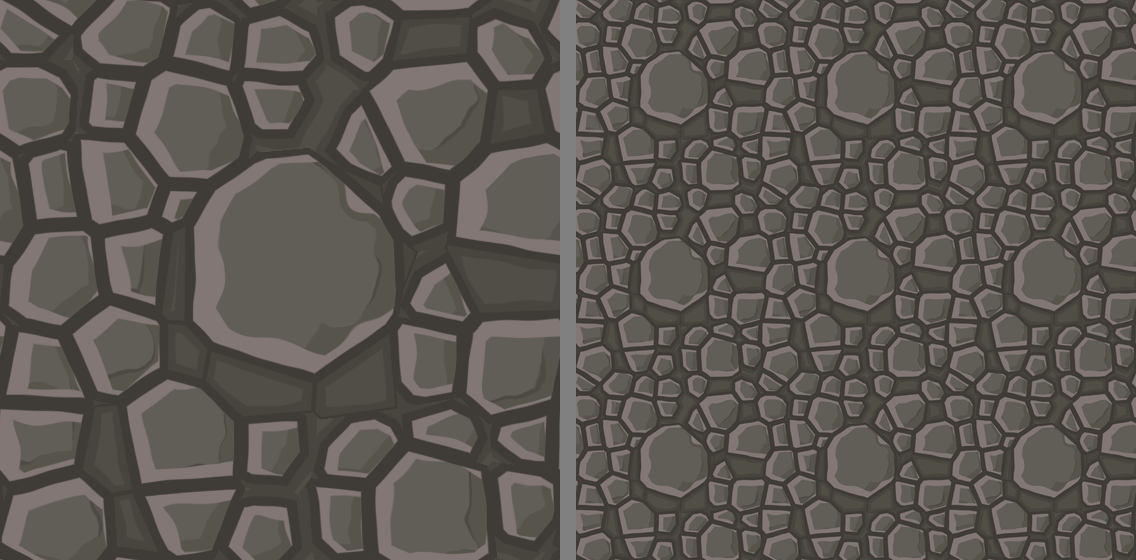
Left, the tile; right, the same tile 3 across and 3 down.
This texture is drawn by a WebGL 1 fragment shader. Its source:

```glsl
precision highp float;
// Tiling cartoon ground of chiselled grey stones set in dark earth.
uniform vec2 u_resolution;

const float GRID = 7.0;            // stone sites per side
const float JITTER = 0.55;         // site scatter, in grid cells
const float SMALL_RADIUS = 0.043;
const float RADIUS_RANGE = 0.085;
const float BOULDER_RADIUS = 0.2;
const vec2 BOULDER_CELL = vec2(3.0);
const float MIN_ROOM = 0.02;       // crowded sites below this stay bare
const float GAP = 0.013;           // half the joint between stones
const float OUTLINE = 0.017;
const float SHADOW = 0.008;
const float FACETS = 7.0;

const vec3 OUTLINE_COLOR = vec3(0.247, 0.232, 0.212);
const vec3 SHADOW_COLOR = vec3(0.282, 0.272, 0.247);
const vec3 EARTH_COLOR = vec3(0.317, 0.305, 0.275);
const vec3 BEVEL_COLOR = vec3(0.508, 0.465, 0.457);
const vec3 FACE_COLOR = vec3(0.381, 0.363, 0.343);
const vec3 SHADE_COLOR = vec3(0.341, 0.330, 0.298);
const vec3 CRACK_COLOR = vec3(0.300, 0.290, 0.262);

float hash(vec2 p) {
  return fract(sin(dot(p, vec2(127.1, 311.7))) * 43758.5);
}

// Value noise that wraps over the unit square.
float noise(vec2 uv, float period, float seed) {
  vec2 p = uv * period;
  vec2 i = floor(p);
  vec2 f = fract(p);
  f = f * f * (3.0 - 2.0 * f);
  vec2 a = mod(i, period) + seed;
  vec2 b = mod(i + 1.0, period) + seed;
  return mix(mix(hash(a), hash(vec2(b.x, a.y)), f.x),
             mix(hash(vec2(a.x, b.y)), hash(b), f.x), f.y);
}

vec2 noise2(vec2 uv, float period, float seed) {
  return vec2(noise(uv, period, seed), noise(uv, period, seed + 37.0)) - 0.5;
}

vec2 wrap(vec2 d) {
  return fract(d + 0.5) - 0.5;
}

// Centre and radius of the stone site in a grid cell.
vec3 site(vec2 cell) {
  if (distance(cell, BOULDER_CELL) < 0.5) {
    return vec3((cell + 0.6) / GRID, BOULDER_RADIUS);
  }
  vec2 offset = vec2(hash(cell + 3.1), hash(cell + 17.7)) - 0.5;
  float size = hash(cell + 41.3);
  return vec3((cell + 0.5 + JITTER * offset) / GRID,
              SMALL_RADIUS + RADIUS_RANGE * size * size * size);
}

float fill(float d) {
  float aa = 1.0 / min(u_resolution.x, u_resolution.y);
  return 1.0 - smoothstep(-aa, aa, d);
}

void main() {
  vec2 uv = gl_FragCoord.xy / u_resolution;

  // Owner of this point in the radius-weighted cell diagram.
  vec3 own = vec3(0.0);
  vec2 ownCell = vec2(0.0);
  float best = 10.0;
  for (float y = 0.0; y < GRID; y++) {
    for (float x = 0.0; x < GRID; x++) {
      vec3 s = site(vec2(x, y));
      vec2 d = wrap(uv - s.xy);
      float power = dot(d, d) - s.z * s.z;
      if (power < best) { best = power; own = s; ownCell = vec2(x, y); }
    }
  }

  // Shifted, roughened copies of the outline carve the face and its lit core.
  vec2 q = wrap(uv - own.xy);
  float bevel = 0.012 + 0.2 * own.z;
  float turn = 1.3 * (hash(ownCell + 5.9) - 0.5);
  vec2 light = vec2(cos(turn), sin(turn) - 0.2);
  vec2 rough = noise2(uv, 16.0, 11.0) * bevel;
  vec2 jagged = rough.yx * 1.1 + noise2(uv, 40.0, 71.0) * 0.3 * bevel;
  vec2 qEdge = q + noise2(uv, 20.0, 53.0) * 0.006;
  vec2 qFace = q - light * 0.6 * bevel + rough * 0.8;
  vec2 qCore = q + vec2(0.55, -0.45) * bevel + jagged;

  // Distances to edge, face and core: bounded by neighbours, then by facets.
  vec3 shape = vec3(-1.0);
  float border = -1.0;
  float room = 1.0;
  for (float y = 0.0; y < GRID; y++) {
    for (float x = 0.0; x < GRID; x++) {
      vec3 s = site(vec2(x, y));
      vec2 e = wrap(s.xy - own.xy);
      float len = length(e);
      if (len < 0.0001) continue;
      vec2 n = e / len;
      float reach = 0.5 * (len * len + own.z * own.z - s.z * s.z) / len;
      room = min(room, reach);
      border = max(border, dot(q, n) - reach);
      shape = max(shape, vec3(dot(qEdge, n), dot(qFace, n), dot(qCore, n)) - reach + GAP);
    }
  }
  for (float k = 0.0; k < FACETS; k++) {
    float angle = 6.28319 * (k + 0.7 * hash(ownCell + k * 1.7)) / FACETS;
    vec2 n = vec2(cos(angle), sin(angle));
    float reach = own.z * mix(0.95, 1.3, hash(ownCell + k * 2.3 + 9.0)) + 0.008;
    shape = max(shape, vec3(dot(qEdge, n), dot(qFace, n), dot(qCore, n)) - reach);
  }
  bool bare = room < MIN_ROOM;
  float edge = bare ? OUTLINE - 0.004 - border : shape.x;
  float face = max(shape.y + 0.5 * bevel, edge);
  float core = shape.z + 0.2 * bevel;

  // Earth with its stepped shadow, then the outline.
  float band = OUTLINE + SHADOW + 0.014 * noise(uv, 18.0, 23.0);
  vec3 color = mix(EARTH_COLOR, SHADOW_COLOR, fill(edge - band));
  color = mix(color, OUTLINE_COLOR, fill(edge - OUTLINE));

  // Stone: bright bevel, face, shaded side and tapering cracks.
  if (!bare) {
    vec3 top = mix(SHADE_COLOR, FACE_COLOR, fill(core));
    float taper = smoothstep(0.5, 0.75, noise(uv, 12.0, 91.0)) * step(0.07, own.z);
    top = mix(top, CRACK_COLOR, fill(abs(core) - 0.0035 * taper) * step(0.05, taper));
    vec3 stone = mix(BEVEL_COLOR, top, fill(face));
    color = mix(color, stone, fill(edge));
  }
  gl_FragColor = vec4(color, 1.0);
}
```
